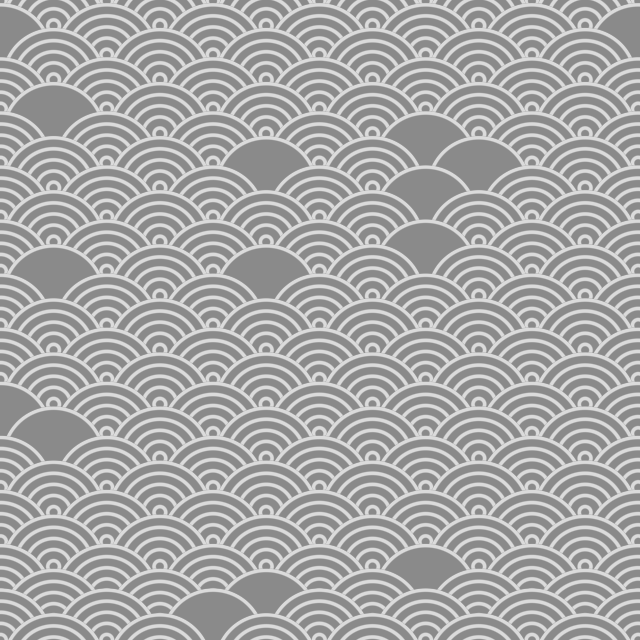
Write a three.js fragment shader that draws this pattern.

```glsl
varying vec2 vUv;

const vec3 GROUND = vec3(0.543);
const vec3 LINE = vec3(0.86);

const float COLUMN_PITCH = 0.1661;
const float ROW_PAIR_PITCH = 0.0845;
const float ODD_ROW_DROP = 0.0387;
const float FIRST_TOP = 0.0046;
const float SEAM_PAIR = 11.0;
const float SEAM_LIFT = 0.015;

const float RADIUS = 0.0814;
const float RING_PITCH = 0.01736;
const float LINE_WIDTH = 0.0057;
const float PLAIN_SHARE = 0.125;
const float SOFTNESS = 0.0013;

float hash(vec2 cell) {
  return fract(sin(dot(cell, vec2(127.1, 311.7))) * 43758.5453);
}

float coverage(float dist) {
  return 1.0 - smoothstep(-SOFTNESS, SOFTNESS, dist);
}

// Distance down to the crest of a row; the last pair sits closer to its neighbour
float rowTop(float row) {
  float pair = floor(row * 0.5);
  float odd = mod(row, 2.0);
  return FIRST_TOP + pair * ROW_PAIR_PITCH + odd * ODD_ROW_DROP
    - step(SEAM_PAIR, pair) * SEAM_LIFT;
}

// Signed distance to the outline alone
float rimDistance(float depth, float width) {
  return abs(depth - 0.5 * width) - 0.5 * width;
}

// Signed distance to evenly spaced concentric lines
float ringDistance(float depth, float pitch, float width) {
  float offset = mod(depth - 0.5 * width + 0.5 * pitch, pitch) - 0.5 * pitch;
  return abs(offset) - 0.5 * width;
}

// Lay one row of scales over the rows above it
vec3 paintRow(vec3 below, vec2 point, float row) {
  float shift = 0.0007 + 0.5 * COLUMN_PITCH * mod(row, 2.0);
  float column = floor((point.x - shift) / COLUMN_PITCH + 0.5);
  vec2 center = vec2(shift + column * COLUMN_PITCH, rowTop(row) + RADIUS);
  float depth = RADIUS - length(point - center);

  bool plain = hash(vec2(column, row)) < PLAIN_SHARE;
  float lineDist = plain
    ? rimDistance(depth, LINE_WIDTH)
    : ringDistance(depth, RING_PITCH, LINE_WIDTH);
  vec3 scale = mix(GROUND, LINE, coverage(lineDist));
  return mix(below, scale, coverage(-depth));
}

void main() {
  vec2 point = vec2(vUv.x, 1.0 - vUv.y);
  vec3 color = GROUND;
  for (int i = -2; i < 24; i++) {
    color = paintRow(color, point, float(i));
  }
  gl_FragColor = vec4(color, 1.0);
}
```
